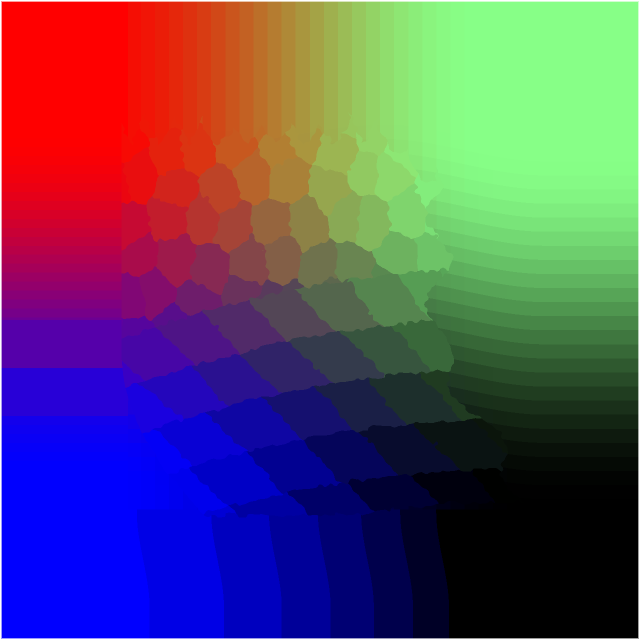
Reproduce this background procedurally as a three.js fragment shader.

```glsl
// A four-corner colour map broken into slanted scales and rounded cells, with banded margins.
varying vec2 vUv;

float hash(vec2 p) {
  return fract(sin(dot(p, vec2(127.1, 311.7))) * 43758.5453);
}

float noise(vec2 p) {
  vec2 i = floor(p), f = fract(p);
  f = f * f * (3.0 - 2.0 * f);
  return mix(mix(hash(i), hash(i + vec2(1.0, 0.0)), f.x),
             mix(hash(i + vec2(0.0, 1.0)), hash(i + 1.0), f.x), f.y);
}

// Blend of red, pale green, blue and black corners
vec3 cornerBlend(float u, float v) {
  vec3 top = mix(vec3(1.0, 0.0, 0.0), vec3(0.53, 1.0, 0.53), u);
  top -= vec3(0.24, 0.0, 0.28) * u * (1.0 - u);
  return mix(vec3(0.0, 0.0, 1.0 - u), top, v);
}

vec3 mapColor(vec2 p) {
  float shiftX = 0.06 * smoothstep(0.5, 0.25, p.y);
  float shiftY = 0.04 * smoothstep(0.3, 0.8, p.x);
  return cornerBlend(smoothstep(0.12, 0.75, p.x - shiftX),
                     smoothstep(0.25, 0.8, p.y + shiftY));
}

// Height by which the rows tilt and arch
float rowLift(float x) {
  float d = x - 0.5;
  return 0.18 * d - 0.3 * d * d;
}

// Centre of the slanted scale that holds p
vec2 scaleCentre(vec2 p) {
  float s = p.y - rowLift(p.x);
  float row = floor((s - 0.24) / 0.0787);
  float mid = 0.24 + 0.0787 * (row + 0.5);
  float width = 0.09 - 0.005 * row;
  float offset = hash(vec2(row, 4.0));
  float bend = 0.012 * noise(p * 14.0);
  float column = floor((p.x + 0.8 * (s - mid) + bend) / width + offset);
  float x = (column + 0.5 - offset) * width;
  return vec2(x, mid + rowLift(x));
}

// Centre of the nearest scattered cell
vec2 roundCentre(vec2 p) {
  vec2 size = vec2(0.056, 0.062);
  vec2 base = floor(p / size);
  vec2 best = p;
  float nearest = 9.0;
  for (int j = -1; j <= 1; j++) {
    for (int i = -2; i <= 2; i++) {
      vec2 id = base + vec2(float(i), float(j));
      vec2 jitter = vec2(hash(id), hash(id + 37.0)) - 0.5;
      vec2 centre = (id + 0.5 + 0.6 * jitter) * size;
      centre.x += 0.5 * size.x * mod(id.y, 2.0);
      vec2 d = (p - centre) * vec2(1.0, 0.8);
      if (dot(d, d) < nearest) {
        nearest = dot(d, d);
        best = centre;
      }
    }
  }
  return best;
}

// Margins: fine steps along each axis, broad ones at lower left and bottom
vec3 marginColor(vec2 p) {
  if (p.y < 0.204) {
    float x = p.x - 0.33 - 0.02 * smoothstep(0.2, 0.05, p.y);
    float band = floor(x * (10.0 + 12.0 * x));
    return cornerBlend(clamp(0.25 + 0.15 * band, 0.0, 1.0), 0.0);
  }
  float bow = smoothstep(0.3, 0.6, p.x) - smoothstep(0.6, 0.85, p.x);
  float y = p.y - 0.035 * bow;
  vec2 m = (floor(vec2(p.x, y) / 0.022) + 0.5) * 0.022;
  if (p.x < 0.2) {
    m.y = (floor(p.y / 0.014) + 0.5) * 0.014;
    if (p.y > 0.35 && p.y < 0.5) m.y = 0.3875 + 0.075 * floor((p.y - 0.35) / 0.075);
    m.x = 0.12;
  }
  return mapColor(m);
}

vec3 scene(vec2 p) {
  // Ragged edges for the cells
  vec2 q = p + 0.008 * (vec2(noise(p * 120.0), noise(p * 120.0 + 50.0)) - 0.5);
  float low = max(0.45 - q.y, 0.0);
  float left = 0.19 + 2.0 * low * low;
  float right = 0.685 + 0.6 * low + 0.02 * sin(q.y * 45.0);
  float tooth = abs(fract(q.x * 22.0) - 0.5) * (0.04 + 0.06 * hash(vec2(floor(q.x * 22.0), 2.0)));
  float top = 0.775 - max(q.x - 0.6, 0.0) + tooth;
  float bottom = 0.195 + 0.02 * smoothstep(0.5, 0.75, q.x);
  bool inside = p.x > left && q.x < right && q.y < top && q.y > bottom;
  if (!inside) return marginColor(p);
  bool scales = q.y - rowLift(q.x) < 0.5548;
  return mapColor(scales ? scaleCentre(q) : roundCentre(q));
}

void main() {
  // Four samples smooth the hard steps
  vec2 pixel = fwidth(vUv);
  vec3 color = vec3(0.0);
  for (int j = 0; j < 2; j++) {
    for (int i = 0; i < 2; i++) {
      color += 0.25 * scene(vUv + (vec2(float(i), float(j)) - 0.5) * 0.5 * pixel);
    }
  }
  // Thin white frame
  vec2 edge = min(vUv, 1.0 - vUv);
  float frame = 1.0 - smoothstep(0.0015, 0.0035, min(edge.x, edge.y));
  gl_FragColor = vec4(mix(color, vec3(1.0), frame), 1.0);
}
```
